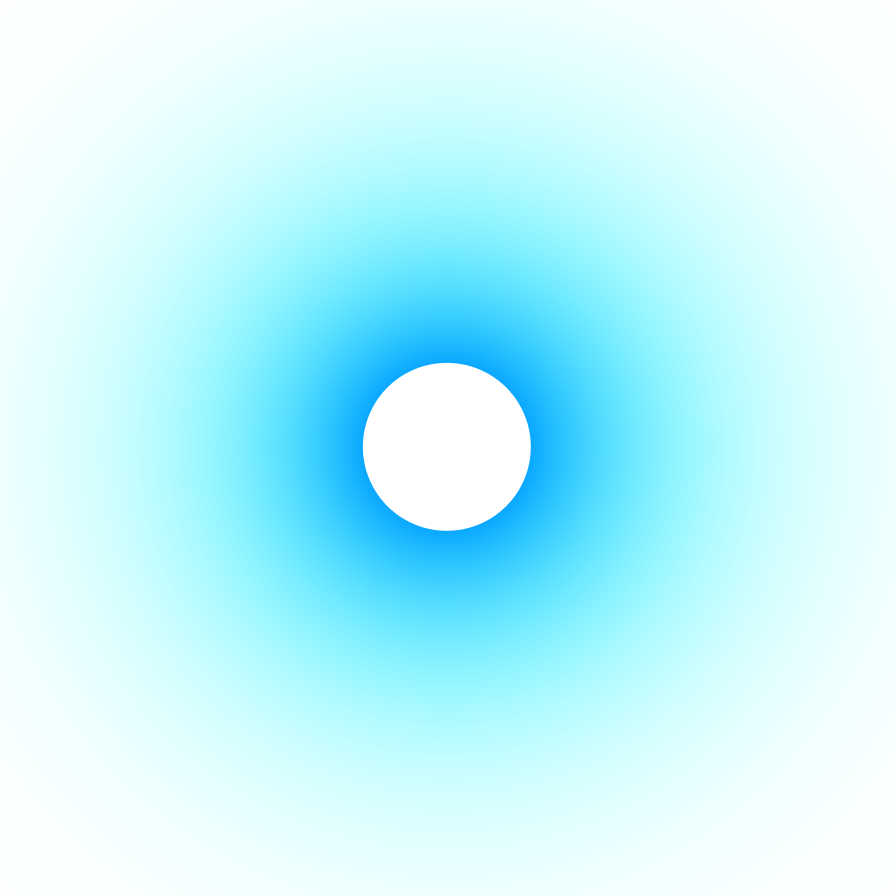
Write a Shadertoy shader that draws this background.

```glsl
#define CENTER vec2(0.4987, 0.5013)
#define DISC_RADIUS 0.0937
#define GLOW_STRENGTH 1.302
#define GLOW_LINEAR 2.617
#define GLOW_SQUARE 6.55
#define GREEN_LOSS 0.38
#define GREEN_POWER 2.6

// Share of red removed from white at distance r
float glowDepth(float r) {
    return min(GLOW_STRENGTH * exp(-r * (GLOW_LINEAR + GLOW_SQUARE * r)), 1.0);
}

// White through cyan to deep sky blue
vec3 glowColor(float depth) {
    return vec3(1.0 - depth, 1.0 - GREEN_LOSS * pow(depth, GREEN_POWER), 1.0);
}

void mainImage(out vec4 fragColor, in vec2 fragCoord) {
    float scale = min(iResolution.x, iResolution.y);
    vec2 p = (fragCoord - CENTER * iResolution.xy) / scale;
    float r = length(p);

    // Radial halo
    vec3 color = glowColor(glowDepth(r));

    // White disc with a one-pixel soft edge
    float disc = clamp(0.5 - (r - DISC_RADIUS) * scale, 0.0, 1.0);
    color = mix(color, vec3(1.0), disc);

    fragColor = vec4(color, 1.0);
}
```
